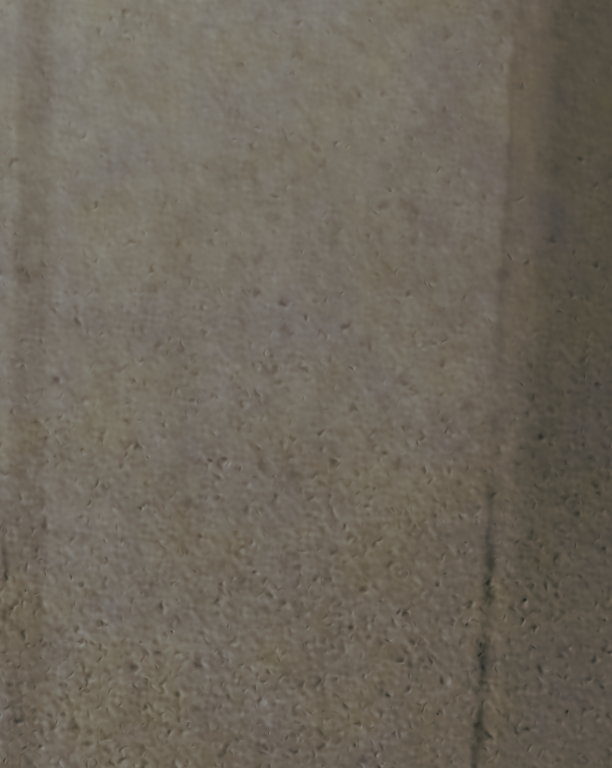
A Shadertoy shader for this texture:

```glsl
// Weathered concrete wall: pitted slab, shaded right side, faint left band and a crack.
#define DARK vec3(0.31, 0.29, 0.25)
#define MID vec3(0.41, 0.372, 0.322)
#define LIGHT vec3(0.49, 0.47, 0.43)
#define PIT_SCALE 44.0
#define PIT_DEPTH 1.0
#define SMUDGE_DEPTH 0.34
#define GRAIN_SCALE 150.0
#define GRAIN_DEPTH 0.27
#define MOTTLE_DEPTH 0.26
#define BLOTCH_DEPTH 0.34
#define CRACK_DEPTH 0.62
#define TINT 0.035

float hash(vec2 p) {
    return fract(sin(dot(p, vec2(127.1, 311.7))) * 43758.5453);
}

float noise(vec2 p) {
    vec2 i = floor(p), f = fract(p);
    f = f * f * (3.0 - 2.0 * f);
    return mix(mix(hash(i), hash(i + vec2(1, 0)), f.x),
               mix(hash(i + vec2(0, 1)), hash(i + vec2(1, 1)), f.x), f.y);
}

float fbm(vec2 p) {
    float sum = 0.0, amp = 0.5;
    mat2 turn = mat2(0.8, -0.6, 0.6, 0.8);
    for (int i = 0; i < 5; i++) {
        sum += amp * noise(p);
        p = turn * p * 2.03 + 17.3;
        amp *= 0.5;
    }
    return sum;
}

// Scattered ragged dents: dark hollow with a lit rim beside it
float pits(vec2 p, float density, float size, float rim) {
    vec2 cell = floor(p);
    float shade = 0.0;
    for (int y = -1; y <= 1; y++)
    for (int x = -1; x <= 1; x++) {
        vec2 id = cell + vec2(x, y);
        if (hash(id + 3.7) > density) continue;
        vec2 d = p - id - vec2(hash(id + 11.3), hash(id + 27.9));
        float angle = (hash(id + 41.1) - 0.5) * 1.8;
        float radius = size * mix(0.5, 1.2, hash(id + 59.2));
        float stretch = mix(0.9, 1.5, hash(id + 67.8));
        mat2 turn = mat2(cos(angle), -sin(angle), sin(angle), cos(angle));
        vec2 q = turn * d / (radius * vec2(1.0 / stretch, stretch));
        vec2 lit = q - vec2(1.5, -0.4);
        float strength = mix(0.25, 1.0, pow(hash(id + 73.4), 2.0));
        shade += strength * (rim * exp(-dot(lit, lit)) - exp(-dot(q, q)));
    }
    return shade;
}

// Soft-edged vertical band between two positions
float band(float x, float left, float right, float soft) {
    return smoothstep(left - soft, left + soft, x)
         * (1.0 - smoothstep(right - soft, right + soft, x));
}

void mainImage(out vec4 fragColor, in vec2 fragCoord) {
    vec2 p = fragCoord / iResolution.y;
    float low = 1.0 - smoothstep(0.05, 0.85, p.y);
    float wobble = 0.012 * (fbm(vec2(p.y * 9.0, 4.0)) - 0.5)
                 + 0.012 * (fbm(p * 50.0) - 0.5);

    // Slab brightness, falling towards the lower right
    float tone = 0.66 + 0.34 * p.y - 0.36 * (p.x - 0.28);
    tone -= 0.10 * smoothstep(0.50, 0.64, p.x);

    // Left band and its thin lower seam
    float leftEdge = 0.008 + 0.018 * p.y + wobble;
    tone -= 0.19 * band(p.x, leftEdge, leftEdge + 0.044, 0.009);
    float seam = (p.x - 0.006 - wobble) / 0.004;
    tone -= 0.6 * exp(-seam * seam) * band(p.y, 0.12, 0.33, 0.04)
          * noise(vec2(p.y * 60.0, 2.0));

    // Right side: half shade, then a deep core that lightens near the ground
    float edge = 0.621 + 0.054 * p.y + wobble;
    tone -= 0.22 * smoothstep(-0.012, 0.014, p.x - edge) * mix(0.6, 1.0, p.y);
    float core = smoothstep(-0.022, 0.026, p.x - edge - 0.042);
    tone = mix(tone, 0.31 - 0.25 * smoothstep(0.08, 0.42, p.y), core * 0.95);

    // Broken crack along the edge, strongest below, with a pale lip
    float depth = CRACK_DEPTH * mix(0.3, 1.0, 1.0 - smoothstep(0.25, 0.45, p.y));
    depth *= 0.3 + 1.1 * noise(vec2(p.y * 45.0, 8.0));
    float width = 0.004 + 0.005 * noise(vec2(p.y * 30.0, 15.0));
    float crack = (p.x - edge) / width;
    float lip = (p.x - edge - 0.019) / 0.010;
    tone += 0.14 * exp(-lip * lip) * low - depth * exp(-crack * crack);

    // Cloudy mottling, small blotches and faint vertical streaks
    float shaded = mix(1.0, 0.65, core);
    tone += MOTTLE_DEPTH * (fbm(p * vec2(17.0, 12.0)) - 0.485) * shaded;
    tone += BLOTCH_DEPTH * (fbm(p * vec2(62.0, 46.0) + 23.0) - 0.485) * shaded;
    tone += 0.07 * (fbm(p * vec2(48.0, 7.0) + 31.0) - 0.485);

    // Smudges above, sharper pits towards the ground, all with ragged outlines
    vec2 ragged = vec2(noise(p * 130.0), noise(p * 130.0 + 40.0)) - 0.5;
    vec2 w = p + 0.0065 * ragged;
    float patches = 0.5 + 1.0 * noise(p * 9.0 + 6.0);
    float pitting = mix(0.6, 1.0, low) * PIT_DEPTH;
    tone += SMUDGE_DEPTH * pits(w * 24.0, 0.42, 0.20, 0.0) * shaded;
    tone += pitting * pits(w * PIT_SCALE, patches * mix(0.06, 0.42, low), 0.18, 0.5);
    tone += 0.6 * pitting * pits(w * PIT_SCALE * 1.7 + 50.0,
                               patches * mix(0.08, 0.55, low), 0.26, 0.65);

    // Fine grain: speckle plus relief lit from one side
    vec2 g = mat2(0.8, -0.6, 0.6, 0.8) * p * GRAIN_SCALE;
    float relief = noise(g) - noise(g + vec2(0.65, 0.15));
    float speckle = noise(g * 1.35 + 90.0) - 0.5;
    tone += GRAIN_DEPTH * (relief + 0.5 * speckle) * mix(0.55, 1.25, low);

    // Tone to colour, with a slight warm and green drift
    vec3 color = tone < 0.55 ? mix(DARK, MID, max(tone, -0.8) / 0.55)
                             : mix(MID, LIGHT, (tone - 0.55) / 0.45);
    color += TINT * (fbm(p * 14.0 + 70.0) - 0.485) * vec3(0.6, 0.5, -1.2);
    fragColor = vec4(clamp(color, 0.0, 1.0), 1.0);
}
```
